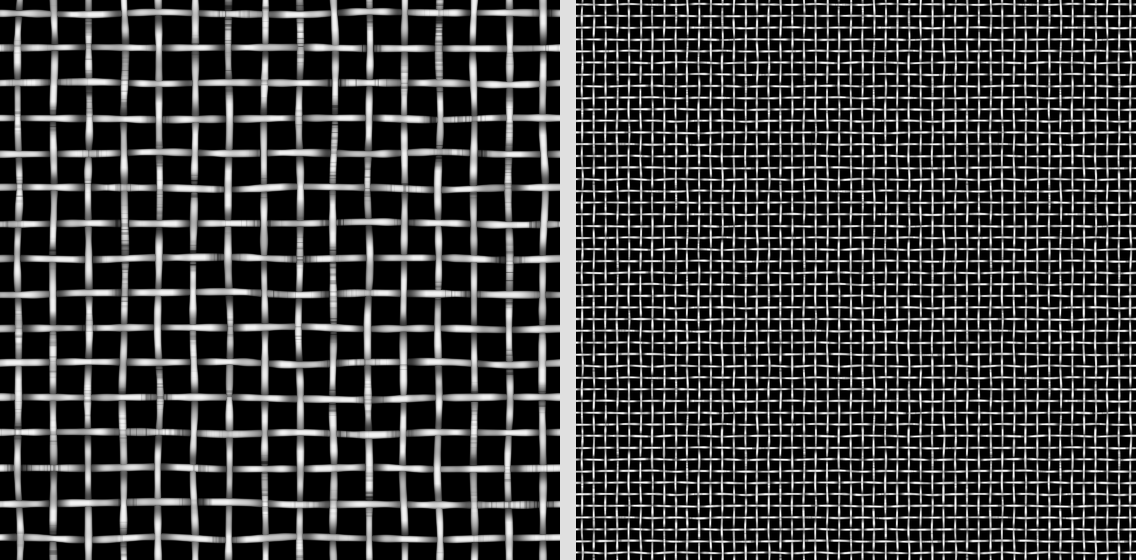
Left: one tile. Right: repeated 3 by 3.
This texture is drawn by a WebGL 2 fragment shader. Its source:

```glsl
#version 300 es
precision highp float;
// Woven wire mesh: a square grid of pale round wires over black.
// Each wire is a wobbling distance band, shaded along its length as it
// passes over and under its neighbours; all noise wraps at the canvas edge.

uniform vec2 u_resolution;
out vec4 fragColor;

const float PI = 3.14159265;
const float GRID = 16.0;                 // wires each way; even, so the weave wraps
const vec2 FIRST_WIRE = vec2(0.54, 0.62); // first crossing, in cells
const float HALF_WIDTH = 0.104;          // of a cell
const float WIDTH_VARIATION = 0.014;
const float WOBBLE = 0.05;
const float EDGE_SOFTNESS = 0.018;
const float EDGE_DARKENING = 0.62;
const float MEAN_TONE = 0.74;
const float WEAVE_TONE = 0.26;           // over bright, under dark
const float BEND_TONE = 0.16;            // lighter between crossings
const float TONE_VARIATION = 0.14;
const float PHASE_VARIATION = 0.22;
const float STREAK_DEPTH = 0.32;
const float STREAKS_PER_CELL = 22.0;
const vec3 BACKGROUND = vec3(0.0);
const vec3 WIRE_COLOR = vec3(0.95);

float hash(vec2 p) {
  vec3 q = fract(p.xyx * vec3(0.1031, 0.1030, 0.0973));
  q += dot(q, q.yzx + 33.33);
  return fract((q.x + q.y) * q.z);
}

// Value noise from -1 to 1 along a line, with `frequency` knots per cell.
float wrappedNoise(float along, float frequency, float seed) {
  float x = along * frequency;
  float period = GRID * frequency;
  float knot = floor(x);
  float f = fract(x);
  float a = hash(vec2(mod(knot, period), seed));
  float b = hash(vec2(mod(knot + 1.0, period), seed));
  return mix(a, b, f * f * (3.0 - 2.0 * f)) * 2.0 - 1.0;
}

// Brightness of the nearest of a set of parallel wires.
float wire(float across, float along, float parity, float pixel) {
  float index = round(across);
  float seed = mod(index, GRID) + 37.0 * parity;

  // Outline: slow drift and slight swelling
  float center = index + WOBBLE * wrappedNoise(along, 0.5, seed + 100.0);
  float radius = HALF_WIDTH
               + WIDTH_VARIATION * wrappedNoise(along, 2.0, seed + 200.0);
  float dist = abs(across - center);
  float soft = max(EDGE_SOFTNESS, 0.75 * pixel);
  float coverage = 1.0 - smoothstep(radius - soft, radius + soft, dist);

  // Weave: highest at every second crossing
  float phase = along + PHASE_VARIATION * wrappedNoise(along, 1.0, seed + 300.0);
  float tone = MEAN_TONE
             + WEAVE_TONE * cos(PI * (along + index + parity))
             - BEND_TONE * cos(2.0 * PI * phase)
             + TONE_VARIATION * wrappedNoise(along, 2.0, seed + 400.0);

  // Wear: fine cross streaks in scattered patches
  float patchMask = smoothstep(0.25, 0.8, wrappedNoise(along, 1.0, seed + 500.0));
  float streak = wrappedNoise(along, STREAKS_PER_CELL, seed + 600.0);
  tone -= STREAK_DEPTH * patchMask * max(streak, 0.0);

  // Round section
  float q = min(dist / radius, 1.0);
  float section = 1.0 - EDGE_DARKENING * q * q * q;
  return clamp(tone, 0.18, 1.0) * section * coverage;
}

void main() {
  vec2 cell = gl_FragCoord.xy / u_resolution * GRID - FIRST_WIRE;
  vec2 pixel = GRID / u_resolution;
  float vertical = wire(cell.x, cell.y, 0.0, pixel.x);
  float horizontal = wire(cell.y, cell.x, 1.0, pixel.y);
  fragColor = vec4(mix(BACKGROUND, WIRE_COLOR, max(vertical, horizontal)), 1.0);
}
```
